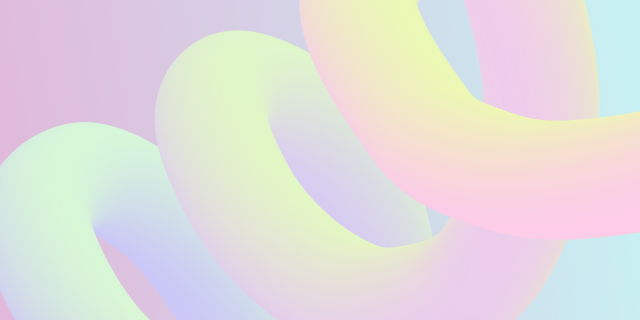
Reproduce this background procedurally as a Shadertoy shader.

```glsl
// Pastel coiled tube rising to the right over a soft pink to cyan gradient.

// Tube radius at both ends, in units of canvas height
const float RADIUS_START = 0.167;
const float RADIUS_END = 0.187;
const vec2 LIGHT_AXIS = vec2(0.47, 0.883);

// Marching limits along the spline
const int LAST_SEGMENT = 21;
const int MAX_STEPS = 70;
const float MIN_STEP = 0.016;
const float SPEED_BOUND = 1.6;

// Tube colours on the lit and shaded side, for the three coils
const vec3 MINT = vec3(0.840, 0.968, 0.855);
const vec3 LIME = vec3(0.885, 0.965, 0.780);
const vec3 YELLOW = vec3(0.930, 0.973, 0.700);
const vec3 PERIWINKLE = vec3(0.796, 0.784, 0.968);
const vec3 LAVENDER = vec3(0.872, 0.804, 0.938);
const vec3 PINK = vec3(0.988, 0.800, 0.910);

// Backdrop colours, left to right
const vec3 SKY_ROSE = vec3(0.882, 0.729, 0.859);
const vec3 SKY_MIST = vec3(0.820, 0.859, 0.918);
const vec3 SKY_CYAN = vec3(0.784, 0.945, 0.953);

// Spline controls of the coil, in units of canvas height
const vec2 COIL[24] = vec2[24](
    vec2(.833, -.172), vec2(.716, .057), vec2(.503, .328), vec2(.253, .448),
    vec2(.115, .284), vec2(.349, -.122), vec2(.781, -.328), vec2(1.172, -.146),
    vec2(1.164, .297), vec2(.977, .609), vec2(.742, .729), vec2(.661, .609),
    vec2(.792, .323), vec2(1.016, .115), vec2(1.25, .049), vec2(1.536, .188),
    vec2(1.69, .714), vec2(1.484, 1.313), vec2(1.122, 1.026), vec2(1.31, .615),
    vec2(1.51, .482), vec2(1.784, .438), vec2(2.214, .518), vec2(2.604, .74));

float coilRadius(float t) {
    return mix(RADIUS_START, RADIUS_END, t / float(LAST_SEGMENT + 1));
}

vec3 threeStops(vec3 a, vec3 b, vec3 c, float x, float middle) {
    return x < middle ? mix(a, b, clamp(x / middle, 0.0, 1.0))
                      : mix(b, c, clamp((x - middle) / (1.0 - middle), 0.0, 1.0));
}

vec3 backdrop(vec2 p) {
    float x = p.x * iResolution.y / iResolution.x + 0.08 * (p.y - 0.5);
    return threeStops(SKY_ROSE, SKY_MIST, SKY_CYAN, x, 0.65);
}

// Disc colour at spline position t, shaded along a fixed axis
vec3 discColour(vec2 fromCentre, float t) {
    float lit = 0.5 + 0.5 * dot(fromCentre / coilRadius(t), LIGHT_AXIS);
    float along = (t - 3.0) / 17.0;
    vec3 shade = threeStops(PERIWINKLE, LAVENDER, PINK, along, 0.5);
    vec3 light = threeStops(MINT, LIME, YELLOW, along, 0.5);
    return mix(shade, light, clamp(lit, 0.0, 1.0));
}

// Walk the coil from its top end down, blending discs front to back
vec3 scene(vec2 p, float pixel) {
    vec3 colour = vec3(0.0), tint = vec3(0.0);
    float clearness = 1.0, deepest = 0.5;
    float lastT = float(LAST_SEGMENT + 1), lastEdge = 1000.0;
    bool inside = false;
    vec2 a = COIL[LAST_SEGMENT], b = COIL[LAST_SEGMENT + 1];
    vec2 c = COIL[LAST_SEGMENT + 2], d;

    for (int i = LAST_SEGMENT; i > 0; i--) {
        // Catmull-Rom coefficients of this segment
        d = c; c = b; b = a; a = COIL[i - 1];
        vec2 k1 = 0.5 * (c - a);
        vec2 k2 = a - 2.5 * b + 2.0 * c - 0.5 * d;
        vec2 k3 = 0.5 * (3.0 * (b - c) + d - a);
        float speed = SPEED_BOUND * length(c - b);
        float f = 1.0;

        for (int j = 0; j < MAX_STEPS && f > 0.0; j++) {
            float t = float(i) + f;
            float gap = length(p - b - f * (k1 + f * (k2 + f * k3))) - coilRadius(t);
            float edge = gap / pixel;
            if (edge < 0.5) {
                if (!inside) {
                    // Interpolate to the rim for the tint
                    float part = (lastEdge - 0.5) / (lastEdge - edge);
                    float hit = mix(lastT, t, clamp(part, 0.0, 1.0));
                    float g = hit - float(i);
                    tint = discColour(p - b - g * (k1 + g * (k2 + g * k3)), hit);
                    inside = true;
                    deepest = edge;
                }
                deepest = min(deepest, edge);
                if (deepest < -0.5) return colour + clearness * tint;
            } else if (inside) {
                // Leave a partly covered edge
                colour += clearness * (0.5 - deepest) * tint;
                clearness *= 0.5 + deepest;
                inside = false;
            }
            lastT = t;
            lastEdge = edge;
            f -= max(gap, MIN_STEP) / speed;
        }
    }
    return colour + clearness * backdrop(p);
}

void mainImage(out vec4 fragColor, in vec2 fragCoord) {
    float pixel = 1.0 / iResolution.y;
    fragColor = vec4(scene(fragCoord * pixel, pixel), 1.0);
}
```
